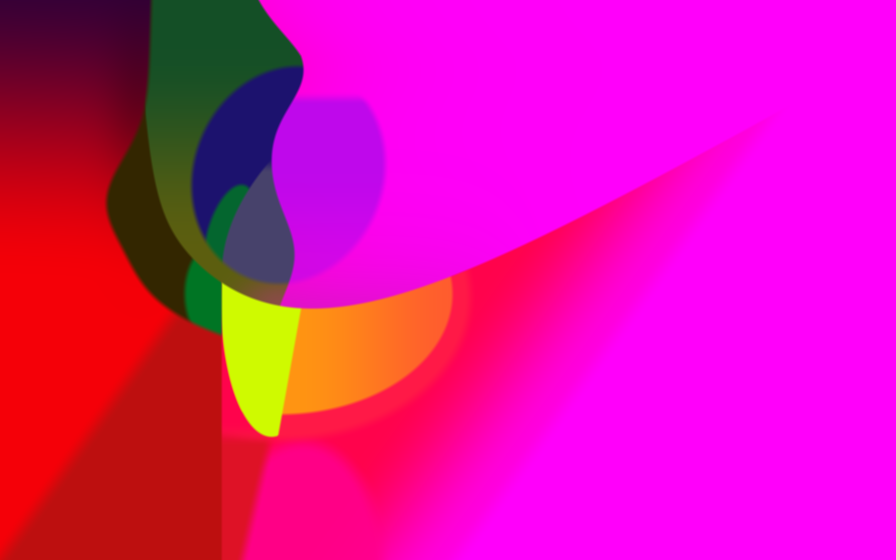
Give the GLSL for this background, as a Shadertoy shader.

```glsl
const vec3 MAGENTA = vec3(1.0, 0.0, 0.98);
const vec3 ROSE = vec3(1.0, 0.01, 0.30);
const vec3 HOT_PINK = vec3(1.0, 0.0, 0.55);
const vec3 MAUVE = vec3(0.87, 0.07, 0.78);
const vec3 RED = vec3(0.96, 0.0, 0.03);
const vec3 DARK_RED = vec3(0.74, 0.06, 0.06);
const vec3 NIGHT = vec3(0.18, 0.0, 0.22);
const vec3 FOREST = vec3(0.08, 0.31, 0.15);
const vec3 MOSS = vec3(0.36, 0.37, 0.06);
const vec3 BROWN = vec3(0.53, 0.30, 0.27);
const vec3 OLIVE = vec3(0.20, 0.15, 0.0);
const vec3 EMERALD = vec3(0.0, 0.46, 0.14);
const vec3 INDIGO = vec3(0.11, 0.07, 0.43);
const vec3 SLATE = vec3(0.28, 0.26, 0.42);
const vec3 VIOLET = vec3(0.75, 0.03, 0.92);
const vec3 LIME = vec3(0.81, 0.98, 0.0);
const vec3 ORANGE = vec3(1.0, 0.58, 0.07);
const vec3 CORAL = vec3(1.0, 0.13, 0.27);

const float CRISP = 0.003;  // edge half-widths, in canvas heights
const float SOFT = 0.012;
const float SEAM = 0.396;   // upright border between red and rose

// Coverage of the region where field > 0, with an edge of even width
float cover(float field, float blur) {
    float slope = length(vec2(dFdx(field), dFdy(field))) * iResolution.y;
    float edge = max(blur, 1.0 / iResolution.y);
    return smoothstep(-edge, edge, field / max(slope, 1e-5));
}

float ellipse(vec2 p, vec2 center, vec2 radius) {
    return 1.0 - length((p - center) / radius);
}

float bump(float v, float center, float width) {
    float t = (v - center) / width;
    return exp(-t * t);
}

// Long curve that falls from the top left and rises to the right
float sweepHeight(float x) {
    x = max(x, 0.2);
    return 0.02 + 0.56 * x + exp(-4.8 * (x - 0.11)) + 0.08 * exp(-60.0 * (x - 0.27));
}

// Wavy sides of the green body
float bodyLeft(float y) {
    float tail = max(0.56 - y, 0.0);
    return 0.262 + 0.03 * (y - 0.7) - 0.07 * bump(y, 0.64, 0.11) + 36.0 * tail * tail * tail;
}

float bodyRight(float y) {
    return 0.48 + 0.062 * bump(y, 0.875, 0.09) + 0.046 * bump(y, 0.545, 0.1)
         - 0.27 * max(y - 0.9, 0.0);
}

vec3 redSide(vec2 p) {
    vec3 color = mix(RED, NIGHT, smoothstep(0.5, 1.08, p.y + 0.04 * p.x));
    float shade = bump(p.x, 0.25, 0.06) * bump(p.y, 0.8, 0.16);
    color *= 1.0 - 0.25 * shade;
    return mix(color, DARK_RED, cover(1.41 * p.x - p.y, 0.02));
}

vec3 lowerSide(vec2 p, float below) {
    // Rose fading to magenta across a diagonal
    float diagonal = p.x - 0.8125 - 0.713 * p.y;
    vec3 color = mix(ROSE, MAGENTA, 0.85 * smoothstep(-0.30, 0.0, diagonal));
    color = mix(color, MAGENTA, cover(diagonal, 0.02));
    // Pink mound and the red strip beside it
    color = mix(color, HOT_PINK, 0.9 * cover(ellipse(p, vec2(0.54, 0.0), vec2(0.14, 0.21)), 0.02));
    float strip = cover(0.433 + 0.23 * p.y - p.x, SOFT) * (1.0 - smoothstep(0.2, 0.3, p.y));
    color = mix(color, vec3(0.87, 0.07, 0.15), strip);
    // Bowl: halo, orange, lime
    float halo = cover(ellipse(p, vec2(0.5, 0.47), vec2(0.34, 0.255)), SOFT);
    color = mix(color, CORAL, 0.75 * halo * below);
    vec3 amber = mix(ORANGE, vec3(1.0, 0.36, 0.18), smoothstep(0.52, 0.82, p.x));
    color = mix(color, amber, cover(ellipse(p, vec2(0.5, 0.475), vec2(0.308, 0.215)), 0.004));
    float lime = ellipse(p, vec2(0.485, 0.46), vec2(0.09, 0.24));
    float divider = cover(0.5375 - 0.18 * (0.448 - p.y) - p.x, CRISP);
    color = mix(color, ROSE, divider * (1.0 - cover(lime, CRISP)) * smoothstep(0.2, 0.25, p.y));
    return mix(color, LIME, divider * cover(lime, CRISP));
}

vec3 upperSide(vec2 p, float height) {
    float right = bodyRight(p.y);
    float body = cover(right - p.x, CRISP);
    vec2 lean = vec2(p.x - 0.09 * (p.y - 0.6875), p.y);
    float disc = ellipse(lean, vec2(0.515, 0.6875), vec2(0.172, 0.194));

    // Magenta field with a mauve glow and the violet lobe
    vec3 field = mix(MAGENTA, vec3(1.0, 0.0, 0.82), 0.7 * exp(-8.0 * abs(p.x - right)));
    float glow = exp(-max(height, 0.0) / 0.07) * (1.0 - smoothstep(0.5, 1.0, p.x));
    field = mix(field, MAUVE, glow);
    float lobe = cover(disc, 0.008) * cover(0.825 - p.y, SOFT);
    field = mix(field, VIOLET, lobe * mix(0.65, 1.0, smoothstep(0.52, 0.7, p.y)));

    // Green body with indigo, slate and emerald parts of the disc
    vec3 green = mix(MOSS, FOREST, smoothstep(0.55, 0.92, p.y));
    float foot = smoothstep(0.38, 0.5, p.x) * (1.0 - smoothstep(0.46, 0.53, p.y));
    green = mix(green, BROWN, foot);
    float rise = p.y - 0.51;
    float inner = cover(p.x - SEAM - 2.1 * rise * rise, CRISP) * (1.0 - smoothstep(0.69, 0.72, p.y));
    float leaf = cover(ellipse(p - vec2(0.25 * (p.y - 0.585), 0.0), vec2(0.41, 0.585), vec2(0.04, 0.085)), 0.005);
    vec3 core = mix(INDIGO, EMERALD, 0.85 * leaf);
    core = mix(core, SLATE, inner);
    green = mix(green, core, cover(disc, 0.006));
    return mix(field, green, body);
}

void mainImage(out vec4 fragColor, in vec2 fragCoord) {
    vec2 p = fragCoord / iResolution.y;
    p.x *= 1.6 * iResolution.y / iResolution.x;
    float height = p.y - sweepHeight(p.x);
    float above = cover(height, CRISP);
    float inside = cover(p.x - bodyLeft(p.y), 0.006);
    float beyond = cover(p.x - SEAM, CRISP);

    // Dark tail under the sweep, then the field above it
    float bud = cover(ellipse(p, vec2(0.385, 0.475), vec2(0.055, 0.09)), 0.006);
    vec3 tail = mix(OLIVE, EMERALD, bud);
    vec3 left = mix(redSide(p), tail, inside);
    vec3 color = mix(left, lowerSide(p, 1.0 - above), beyond);
    color = mix(color, upperSide(p, height), above * max(inside, beyond));
    fragColor = vec4(clamp(color, 0.0, 1.0), 1.0);
}
```
